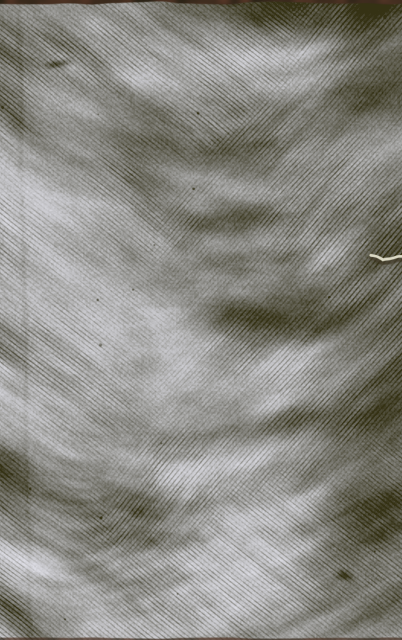
Write a WebGL 2 fragment shader that draws this texture.

```glsl
#version 300 es
precision highp float;
// Worn grey twill cloth: fine diagonal ribs over soft, sagging creases.
// Layered noise shades the cloth, warped waves give broken ribs and moire,
// then a hem, a small tear, specks and dark borders are laid on top.

uniform vec2 u_resolution;
out vec4 fragColor;

const float BASE_TONE = 0.545;
const float CREASE_CONTRAST = 0.74;
const float WRINKLE_CONTRAST = 0.24;
const float FOLD_DEPTH = 0.25;
const float SAG = 1.0;
const float RIB_PERIOD = 0.0060;
const float RIB_CONTRAST = 0.150;
const float MOIRE_CONTRAST = 0.034;
const float GRAIN_CONTRAST = 0.10;
const float GRAIN_SCALE = 420.0;
const vec2 FALLING = vec2(0.63, 0.78);   // normals of the two rib directions
const vec2 RISING = vec2(0.75, -0.66);
const int FOLD_COUNT = 3;
const int SPECK_COUNT = 16;
const float TAU = 6.2831853;

float hash(vec2 p) {
  vec3 q = fract(vec3(p.xyx) * 0.1031);
  q += dot(q, q.yzx + 33.33);
  return fract((q.x + q.y) * q.z);
}

float noise(vec2 p) {
  vec2 i = floor(p), f = fract(p);
  f = f * f * (3.0 - 2.0 * f);
  return mix(mix(hash(i), hash(i + vec2(1, 0)), f.x),
             mix(hash(i + vec2(0, 1)), hash(i + vec2(1, 1)), f.x), f.y);
}

float fbm(vec2 p) {
  float sum = 0.0, amp = 0.5;
  for (int i = 0; i < 4; i++) {
    sum += amp * noise(p);
    p = mat2(1.6, 1.2, -1.2, 1.6) * p + 7.3;
    amp *= 0.5;
  }
  return sum / 0.9375;
}

// Soft elliptical spot, tilted by a slope
float blob(vec2 d, vec2 size, float slope) {
  d.y -= slope * d.x;
  d /= size;
  return exp(-dot(d, d));
}

float segment(vec2 p, vec2 a, vec2 b) {
  vec2 d = b - a;
  return length(p - a - d * clamp(dot(p - a, d) / dot(d, d), 0.0, 1.0));
}

// Broad light and shade: creases fall on the left and rise on the right
float creases(vec2 p, float width) {
  vec2 q = p + 0.04 * (vec2(noise(p * 6.0), noise(p * 6.0 + 40.0)) - 0.5);
  float sagged = q.y - SAG * pow(q.x - 0.30 - 0.15 * (q.y - 0.4), 2.0);
  float shade = CREASE_CONTRAST * (fbm(vec2(q.x * 5.0, sagged * 10.0) + 3.0) - 0.5);
  float calm = 0.4 + 1.1 * noise(p * 5.0 + 23.0);
  shade += WRINKLE_CONTRAST * calm * (fbm(vec2(q.x * 10.0, sagged * 34.0)) - 0.5);
  for (int i = 0; i < FOLD_COUNT; i++) {
    float k = float(i);
    vec2 d = q - vec2(0.385 + 0.025 * k, 0.668 - 0.163 * k);
    shade -= FOLD_DEPTH * blob(d, vec2(0.13, 0.026), 0.14);
    shade += 0.09 * blob(d + vec2(0.03, 0.055), vec2(0.15, 0.022), 0.14);
  }
  shade += 0.07 * blob(q - vec2(0.16, 0.56), vec2(0.15, 0.22), 0.0);
  shade += 0.17 * blob(q - vec2(0.075, 0.118), vec2(0.045, 0.020), -0.45);
  shade -= 0.16 * blob(q - vec2(0.080, 0.092), vec2(0.035, 0.010), -0.35);
  shade -= 0.12 * smoothstep(0.72, 1.0, p.x / width);
  return shade - 0.11 * smoothstep(0.86, 1.0, p.y);
}

// One set of dark grooves that come and go in short runs, with soft streaks
float twill(vec2 p, vec2 normal) {
  float across = dot(p, normal), along = dot(p, vec2(-normal.y, normal.x));
  float footprint = 1.0 / (u_resolution.y * RIB_PERIOD);
  float wave = 0.5 + 0.5 * sin(TAU * across / RIB_PERIOD);
  float groove = (0.375 - wave * wave) * (1.0 - smoothstep(0.45, 0.7, footprint));
  float runs = 0.45 + 1.1 * noise(vec2(across / RIB_PERIOD, along * 40.0));
  float streak = noise(vec2(across * 80.0 + 3.0 * noise(p * 5.0), along * 8.0)) - 0.5;
  return RIB_CONTRAST * runs * groove + 2.4 * MOIRE_CONTRAST * streak;
}

// Ribs rise in the right middle and fall elsewhere; rings fill a corner
float weave(vec2 p) {
  vec2 q = p + 0.010 * vec2(noise(p * 6.0), noise(p * 6.0 + 19.0));
  float wobble = 0.22 * (fbm(p * 5.0 + 11.0) - 0.5);
  float edge = 0.23 + 0.22 * smoothstep(0.66, 0.85, p.y);
  float zone = smoothstep(-0.03, 0.03, p.x - edge + wobble);
  zone *= smoothstep(0.18, 0.26, p.y - 0.25 * (p.x - 0.3) + wobble);
  float patches = 0.55 + 0.75 * smoothstep(0.2, 0.8, noise(p * 11.0 + 5.0));
  float ribs = mix(twill(q, FALLING), twill(q, RISING), 0.08 + 0.84 * zone);
  float bowl = length((p - vec2(0.13, 0.27)) * vec2(0.8, 1.0)) + 0.03 * noise(p * 10.0);
  float lowerLeft = blob(p - vec2(0.15, 0.15), vec2(0.17, 0.10), 0.0);
  return patches * ribs + MOIRE_CONTRAST * lowerLeft * sin(TAU * bowl / 0.022);
}

void main() {
  vec2 p = gl_FragCoord.xy / u_resolution.y;
  float width = u_resolution.x / u_resolution.y;
  float soft = 1.0 / u_resolution.y;

  float tone = BASE_TONE + creases(p, width) + weave(p);
  tone += GRAIN_CONTRAST * (noise(p * GRAIN_SCALE) - 0.5);

  // Hem along the left side
  float hem = p.x - 0.028 - 0.016 * (1.0 - p.y) - 0.006 * noise(p * 14.0);
  tone -= 0.05 * exp(-pow(hem / 0.004, 2.0)) + 0.03 * (1.0 - smoothstep(-0.006, 0.004, hem));

  // Scattered specks and two dark dents
  for (int i = 0; i < SPECK_COUNT; i++) {
    float k = float(i);
    vec2 at = vec2(hash(vec2(k, 3.7)) * width, hash(vec2(k, 9.1)));
    float radius = mix(0.0008, 0.0024, hash(vec2(k, 5.3)));
    tone -= 0.28 * (1.0 - smoothstep(radius - soft, radius + soft, length(p - at)));
  }
  tone -= 0.30 * blob(p - vec2(0.090, 0.900), vec2(0.018, 0.005), 0.12);
  tone -= 0.26 * blob(p - vec2(0.540, 0.100), vec2(0.013, 0.008), -0.3);

  // Lights flatten; shadows turn warm and lights cool
  tone -= 0.35 * max(tone - 0.74, 0.0);
  tone = clamp(tone, 0.19, 0.86);
  float dark = max(0.78 - tone, 0.0) / 0.5;
  vec3 color = vec3(tone) + vec3(0.012, 0.003, -0.08) * dark * dark;
  color.b += 0.15 * max(tone - 0.66, 0.0);

  // Frayed tear at the right, pale over its shadow
  vec2 t = p - vec2(width - 0.048, 0.602) + 0.003 * (noise(p * 90.0) - 0.5);
  vec2 bend = vec2(0.018, -0.008), end = vec2(0.050, -0.002);
  vec2 drop = t + vec2(0.0, 0.005);
  float shadow = min(segment(drop, vec2(0), bend), segment(drop, bend, end));
  float thread = min(segment(t, vec2(0), bend), segment(t, bend, end));
  color = mix(color, vec3(0.25, 0.22, 0.15), 0.7 * (1.0 - smoothstep(0.001, 0.005, shadow)));
  color = mix(color, vec3(0.86, 0.85, 0.77), 1.0 - smoothstep(0.0008, 0.0008 + 1.5 * soft, thread));

  // Ragged brown borders at top and bottom
  float ragged = 0.006 * noise(vec2(p.x * 28.0, 2.0));
  float border = smoothstep(-soft, soft, p.y - 0.999 + ragged);
  border = max(border, 0.7 * (1.0 - smoothstep(0.0, 2.0 * soft, p.y - 0.4 * ragged)));
  vec3 brown = mix(vec3(0.17, 0.14, 0.09), vec3(0.33, 0.21, 0.15), noise(p * 60.0));
  fragColor = vec4(mix(color, brown, border), 1.0);
}
```
